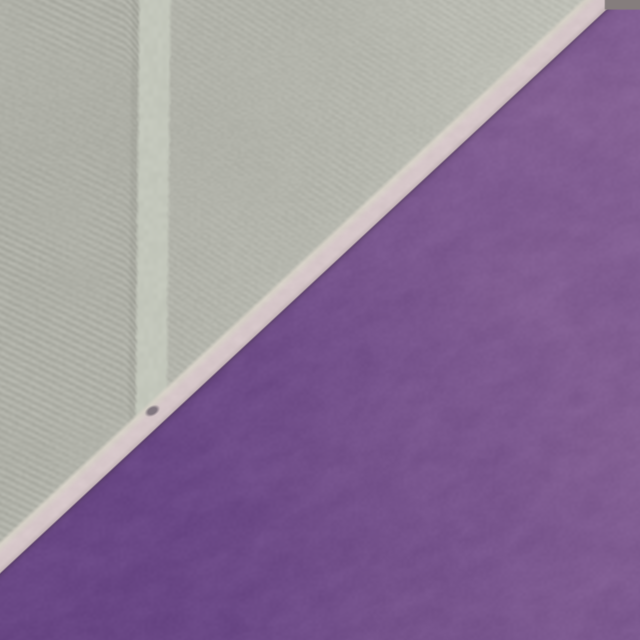
Write a WebGL 2 fragment shader that draws this texture.

```glsl
#version 300 es
precision highp float;

uniform vec2 u_resolution;
out vec4 outColor;

const vec3 PANEL = vec3(0.695, 0.70, 0.665);
const vec3 BAR = vec3(0.765, 0.78, 0.735);
const vec3 TRIM = vec3(0.84, 0.78, 0.79);
const vec3 TRIM_LIGHT = vec3(0.84, 0.82, 0.78);
const vec3 PURPLE_DEEP = vec3(0.415, 0.28, 0.525);
const vec3 PURPLE_PALE = vec3(0.525, 0.385, 0.585);
const vec3 SEAM = vec3(0.30, 0.21, 0.34);
const vec3 CORNER = vec3(0.52, 0.49, 0.49);
const vec3 SCREW = vec3(0.47, 0.43, 0.47);

float hash(vec2 p) {
    p = fract(p * vec2(0.1031, 0.1137));
    p += dot(p, p.yx + 33.33);
    return fract((p.x + p.y) * p.x * 91.7);
}

float noise(vec2 p) {
    vec2 cell = floor(p), f = fract(p);
    f = f * f * (3.0 - 2.0 * f);
    float low = mix(hash(cell), hash(cell + vec2(1, 0)), f.x);
    float high = mix(hash(cell + vec2(0, 1)), hash(cell + vec2(1, 1)), f.x);
    return mix(low, high, f.y);
}

float fbm(vec2 p) {
    float sum = 0.0, weight = 0.5;
    for (int i = 0; i < 4; i++) {
        sum += weight * noise(p);
        p = mat2(1.6, 1.2, -1.2, 1.6) * p + 7.3;
        weight *= 0.5;
    }
    return sum / 0.9375;
}

// Soft step from 0 to 1 centred on zero
float edge(float d, float softness) {
    return smoothstep(-softness, softness, d);
}

float band(float x, float left, float right, float softness) {
    return edge(x - left, softness) * edge(right - x, softness);
}

// Ribbed plastic: fine slanted lines that fade in patches
vec3 panelColor(vec2 uv, float trimDist) {
    float leftSide = edge(0.22 - uv.x, 0.03);
    float slant = mix(0.65, 0.48, leftSide);
    float warp = 0.006 * noise(uv * 6.0);
    float ribs = sin((uv.y + slant * uv.x + warp) * 6.2832 / 0.0115);
    float patches = smoothstep(0.3, 0.7, fbm(uv * 7.0 + 3.0));
    float grain = noise(uv * vec2(190.0, 260.0)) - 0.5;
    float strength = mix(0.009, 0.018, leftSide) * (0.35 + patches);
    float shade = ribs * strength + 0.022 * grain;
    shade += 0.035 * (fbm(uv * 4.0) - 0.5);
    shade += 0.03 * smoothstep(0.4, 0.85, uv.x) - 0.012 * leftSide;
    shade += 0.015 * exp(-trimDist / 0.05);
    return PANEL + shade;
}

vec3 purpleColor(vec2 uv) {
    float pale = 0.85 * smoothstep(0.1, 1.05, uv.x) + 0.28 * (uv.y - 0.4);
    pale -= 0.25 * smoothstep(0.75, 1.0, uv.y);
    pale += 0.3 * (fbm(uv * vec2(5.0, 7.0)) - 0.5);
    vec2 brushed = vec2(uv.x + 0.6 * uv.y, uv.y - 0.5 * uv.x);
    float mottle = fbm(brushed * vec2(24.0, 42.0)) - 0.5;
    float grain = noise(uv * 210.0) - 0.5;
    vec3 color = mix(PURPLE_DEEP, PURPLE_PALE, clamp(pale, 0.0, 1.0));
    return color + 0.045 * mottle + 0.012 * grain;
}

void main() {
    vec2 uv = gl_FragCoord.xy / u_resolution;
    float soft = max(0.0018, 0.8 / u_resolution.y);

    // Signed distance above the diagonal seam
    float seamDist = (uv.y - 0.104 - 0.9297 * uv.x) * 0.7324;
    float trimWidth = 0.0355;
    vec3 color = panelColor(uv, max(seamDist - trimWidth, 0.0));

    // Upright bar with a slight lean and a ragged left edge
    float barX = uv.x - 0.008 * (uv.y - 1.0);
    float ragged = 0.003 * (noise(uv * 150.0) - 0.5);
    float bar = band(barX + ragged, 0.2175, 0.266, 0.004);
    float barGrain = 0.025 * (noise(uv * vec2(140.0, 110.0)) - 0.5);
    color -= 0.03 * band(barX, 0.206, 0.218, 0.004);
    color = mix(color, BAR + barGrain, bar);

    // Diagonal trim, creamier along its upper side
    float across = seamDist / trimWidth;
    float trimGrain = 0.035 * (fbm(uv * vec2(70.0, 90.0)) - 0.5);
    vec3 trim = mix(TRIM, TRIM_LIGHT, smoothstep(0.55, 0.95, across));
    trim -= 0.06 * smoothstep(0.25, 0.0, across);
    color = mix(color, trim + trimGrain, edge(trimWidth - seamDist, 0.004));

    // Screw at the foot of the bar
    vec2 screwOffset = uv - vec2(0.238, 0.358);
    screwOffset.y -= 0.3 * screwOffset.x;
    float screw = length(screwOffset * vec2(0.8, 1.1));
    color = mix(color, SCREW, 0.9 * edge(0.0075 - screw, 0.003));

    // Purple sheet and its shadowed seam
    vec3 purple = mix(purpleColor(uv), SEAM, 0.75 * exp(-abs(seamDist) / 0.0035));
    color = mix(color, purple, edge(-seamDist, soft));

    // Grey corner beyond the end of the trim
    float corner = edge(uv.x - 0.945, soft) * edge(uv.y - 0.985, soft);
    color = mix(color, CORNER, corner);

    outColor = vec4(clamp(color, 0.0, 1.0), 1.0);
}
```
